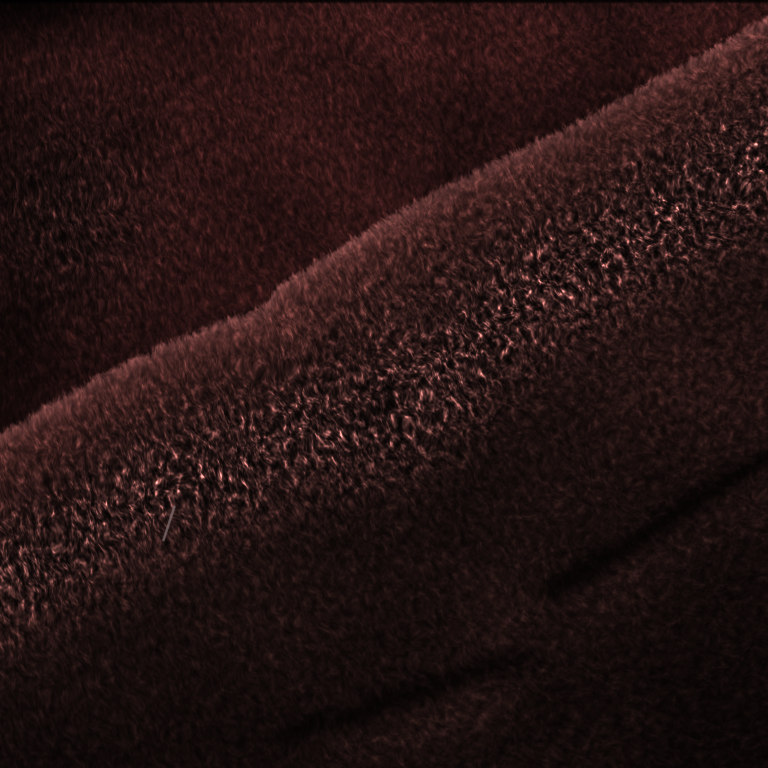
Reproduce this texture procedurally as a three.js fragment shader.

```glsl
varying vec2 vUv;

vec2 gradient(vec2 cell) {
  vec3 h = fract(cell.xyx * vec3(0.1031, 0.1030, 0.0973));
  h += dot(h, h.yzx + 33.33);
  return fract((h.xx + h.yz) * h.zy) * 2.0 - 1.0;
}

float noise(vec2 p) {
  vec2 i = floor(p), f = fract(p);
  vec2 u = f * f * f * (f * (f * 6.0 - 15.0) + 10.0);
  vec2 e = vec2(1.0, 0.0);
  float low = mix(dot(gradient(i), f), dot(gradient(i + e), f - e), u.x);
  float high = mix(dot(gradient(i + e.yx), f - e.yx), dot(gradient(i + 1.0), f - 1.0), u.x);
  return mix(low, high, u.y);
}

float segment(vec2 p, vec2 a, vec2 b) {
  vec2 ab = b - a;
  return length(p - a - ab * clamp(dot(p - a, ab) / dot(ab, ab), 0.0, 1.0));
}

float spot(vec2 p, vec2 centre, vec2 radius) {
  vec2 d = (p - centre) / radius;
  return exp(-dot(d, d));
}

// Short curled strands, stretched along the lie of the pile
float fur(vec2 p) {
  vec2 q = p + 0.007 * vec2(noise(p * 42.0), noise(p * 42.0 + 17.3));
  q += 0.012 * vec2(noise(p * 13.0 + 5.0), noise(p * 13.0 + 31.0));
  float lean = mix(1.95, 2.5, p.x);
  vec2 along = vec2(cos(lean), sin(lean));
  vec2 strand = vec2(dot(q, vec2(-along.y, along.x)), dot(q, along)) + 4.0;
  float sum = 0.0, weight = 1.0;
  for (int i = 0; i < 3; i++) {
    sum += weight * noise(strand * vec2(105.0, 58.0));
    strand = strand * 1.8 + 7.7;
    weight *= 0.72;
  }
  return sum;
}

// Height of the fold's crest, with a step where two lobes meet
float crest(float x) {
  float left = 0.434 + 0.64 * x - 0.45 * x * x;
  float t = x - 0.352;
  float right = 0.620 + 0.55 * t + 0.012 * sin(clamp(t * 8.0, 0.0, 3.14));
  return mix(left, right, smoothstep(0.343, 0.362, x));
}

// Far pile behind the fold
vec3 backdrop(vec2 p, float grain, float cloud) {
  float light = 0.78 + 0.3 * spot(p, vec2(0.45, 0.92), vec2(0.35, 0.25));
  light += 0.16 * spot(p, vec2(0.9, 1.0), vec2(0.2, 0.1));
  light *= 1.0 - 0.85 * spot(p, vec2(0.03, 1.01), vec2(0.14, 0.07));
  light *= 1.0 - 0.5 * spot(p, vec2(0.0, 0.53), vec2(0.09, 0.16));
  light *= 1.0 - 0.25 * spot(p, vec2(0.66, 0.85), vec2(0.22, 0.08));
  light *= 1.0 - 0.3 * spot(p, vec2(0.02, 0.82), vec2(0.13, 0.12));
  float patchy = spot(p, vec2(0.08, 0.72), vec2(0.12, 0.13));
  vec3 tint = mix(vec3(0.185, 0.082, 0.080), vec3(0.165, 0.088, 0.085), patchy);
  return tint * light * (1.0 + 0.45 * cloud) * exp(grain * (0.65 + 0.7 * patchy));
}

// Near pile, from the lit crest down into shadow
vec3 fold(vec2 p, float depth, float grain, float cloud) {
  float drop = depth + 0.025 * cloud;
  float sag = 0.08 * spot(p, vec2(0.54, 0.43), vec2(0.13, 0.2));
  float band = exp(-pow((drop - 0.19 - sag) / 0.095, 2.0));
  float shade = 1.0 - smoothstep(0.2, 0.36 + sag, drop);

  vec3 col = mix(vec3(0.088, 0.050, 0.046), vec3(0.165, 0.086, 0.081), shade);
  col += vec3(0.095, 0.047, 0.043) * exp(-pow(max(drop, 0.0) / 0.075, 2.0));
  col += vec3(0.19, 0.125, 0.125) * exp(-max(depth, 0.0) / 0.017);
  col = mix(col, vec3(0.175, 0.106, 0.101), band * 0.8);
  col += vec3(0.045, 0.022, 0.021) * spot(p, vec2(0.92, 0.51), vec2(0.2, 0.12));

  // Seam where the lobes meet
  col *= 1.0 + 0.45 * spot(p, vec2(0.385, 0.565), vec2(0.025, 0.035));
  col *= 1.0 - 0.4 * spot(p, vec2(0.5, 0.475), vec2(0.025, 0.05));

  // Lower creases, each with a soft lit lip beneath
  vec2 w = p + 0.012 * vec2(noise(p * 14.0), noise(p * 14.0 + 9.0));
  float upper = segment(w, vec2(1.03, 0.425), vec2(0.72, 0.233));
  float lower = segment(w, vec2(0.68, 0.145), vec2(0.38, 0.045));
  float lip = segment(w, vec2(1.03, 0.375), vec2(0.76, 0.205));
  float tuft = segment(w, vec2(0.66, 0.085), vec2(0.46, 0.025));
  col *= 1.0 + 0.35 * exp(-lip * lip / 0.0012) + 0.4 * exp(-tuft * tuft / 0.0008);
  col *= 1.0 + 0.35 * spot(p, vec2(0.66, 0.21), vec2(0.06, 0.07));
  col *= 1.0 - 0.65 * exp(-upper * upper / 0.00022);
  col *= 1.0 - 0.55 * exp(-lower * lower / 0.0003);
  col *= 1.0 - 0.5 * spot(p, vec2(1.0, 0.0), vec2(0.28, 0.25));
  col *= 1.0 - 0.3 * spot(p, vec2(0.1, 0.0), vec2(0.4, 0.1));

  float contrast = 0.75 + 1.35 * band - 0.3 * exp(-max(depth, 0.0) / 0.03);
  return col * (1.0 + 0.3 * cloud) * exp(grain * contrast);
}

void main() {
  vec2 p = vUv;
  float grain = fur(p) * 1.25;
  float cloud = noise(p * 7.0 + 3.0) + 0.6 * noise(p * 19.0 + 11.0);
  float depth = crest(p.x) - p.y + 0.005 * grain + 0.003 * noise(p * 45.0);

  vec3 col = mix(backdrop(p, grain, cloud), fold(p, depth, grain, cloud),
                 smoothstep(-0.007, 0.006, depth));

  // One stray pale hair
  float hair = segment(p, vec2(0.213, 0.297), vec2(0.227, 0.340));
  col = mix(col, vec3(0.50, 0.43, 0.43), 0.75 * (1.0 - smoothstep(0.0006, 0.0026, hair)));

  col *= 1.0 - 0.8 * smoothstep(0.994, 0.999, p.y);
  gl_FragColor = vec4(col, 1.0);
}
```
